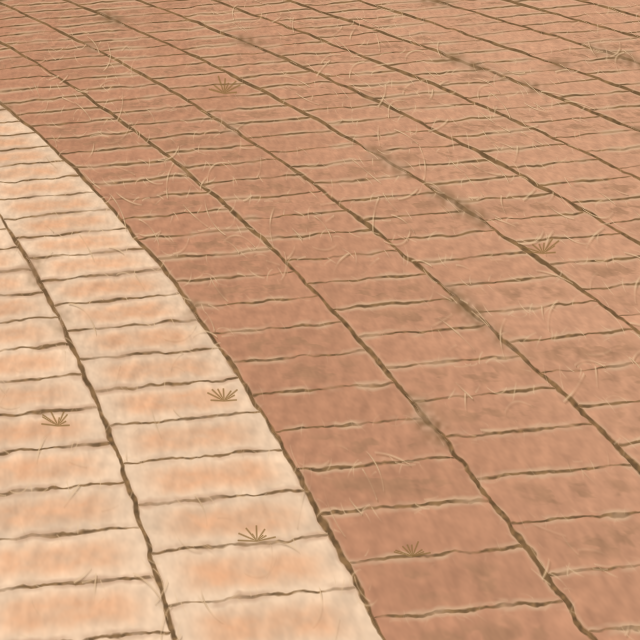
This texture is drawn by a WebGL 2 fragment shader. Its source:

```glsl
#version 300 es
precision highp float;
uniform vec2 u_resolution;
out vec4 outColor;

const float HORIZON = 0.539;
const float COLUMN_SCALE = 0.2116;
const float ROW_SCALE = 25.5;
const float ROW_TILT = 0.09;
const vec3 CLAY = vec3(0.77, 0.555, 0.43);
const vec3 CLAY_DARK = vec3(0.68, 0.49, 0.37);
const vec3 CLAY_SUN = vec3(0.86, 0.66, 0.525);
const vec3 PALE_RIM = vec3(0.94, 0.81, 0.68);
const vec3 PALE_BLUSH = vec3(0.90, 0.695, 0.54);
const vec3 JOINT = vec3(0.45, 0.34, 0.22);
const vec3 DUST = vec3(0.79, 0.64, 0.52);
const vec3 STRAW = vec3(0.90, 0.76, 0.60);
const vec3 DRY_GRASS = vec3(0.56, 0.43, 0.26);

float hash(vec2 p) {
  return fract(sin(dot(p, vec2(127.1, 311.7))) * 43758.5453);
}

float noise(vec2 p) {
  vec2 i = floor(p), f = fract(p);
  f = f * f * (3.0 - 2.0 * f);
  return mix(mix(hash(i), hash(i + vec2(1, 0)), f.x),
             mix(hash(i + vec2(0, 1)), hash(i + vec2(1, 1)), f.x), f.y);
}

float fbm(vec2 p) {
  return 0.55 * noise(p) + 0.3 * noise(p * 2.1 + 7.3) + 0.15 * noise(p * 4.3 + 2.9);
}

float band(float dist, float halfWidth, float soft) {
  return 1.0 - smoothstep(halfWidth - soft, halfWidth + soft, dist);
}

float segment(vec2 p, vec2 tip) {
  return length(p - tip * clamp(dot(p, tip) / dot(tip, tip), 0.0, 1.0));
}

// Position across the curved columns, counted from the pale border
float columnCoord(vec2 p, float depth) {
  float border = 0.4622 + 0.2834 * depth - 0.4607 / depth;
  return (p.x - border) / (COLUMN_SCALE * depth);
}

// Bent loose fibres, up to one per cell
float fibres(vec2 p, float density, float halfWidth, float soft) {
  float cover = 0.0;
  for (int y = -1; y <= 1; y++) {
    for (int x = -1; x <= 1; x++) {
      vec2 id = floor(p) + vec2(x, y);
      if (hash(id + 3.7) > density) continue;
      vec2 q = p - id - vec2(hash(id), hash(id + 19.1));
      float angle = (hash(id + 5.3) - 0.5) * 2.6;
      q = mat2(cos(angle), -sin(angle), sin(angle), cos(angle)) * q;
      q.y += (hash(id + 8.8) - 0.5) * 1.4 * q.x * q.x;
      float reach = max(abs(q.x) - 0.2 - 0.5 * hash(id + 2.2), 0.0);
      cover = max(cover, band(length(vec2(reach, q.y)), halfWidth, soft));
    }
  }
  return cover;
}

// Sparse fans of dry blades
float tufts(vec2 p, float scale, float soft) {
  vec2 id = floor(p * scale);
  if (hash(id + 41.0) > 0.35) return 0.0;
  vec2 q = p - (id + 0.3 + 0.4 * vec2(hash(id), hash(id + 6.0))) / scale;
  float cover = 0.0;
  for (int i = 0; i < 9; i++) {
    float angle = 3.14 * (float(i) + hash(id + float(i))) / 9.0;
    float size = 0.014 + 0.02 * hash(id - float(i));
    vec2 tip = size * vec2(cos(angle), -0.8 * sin(angle));
    cover = max(cover, band(segment(q, tip), 0.0012, soft));
  }
  return cover;
}

void main() {
  vec2 p = gl_FragCoord.xy / u_resolution;
  p.y = 1.0 - p.y;
  float pixel = 1.0 / u_resolution.y;
  float depth = p.y + HORIZON;

  // Uneven edges, then brick cells in perspective
  vec2 wobble = vec2(fbm(p * 32.0), fbm(p * 38.0 + 50.0)) - 0.5;
  vec2 q = p + wobble * 0.008 * depth;
  float rowDepth = q.y + ROW_TILT * q.x + HORIZON;
  float qDepth = q.y + HORIZON;
  float u = columnCoord(q, qDepth);
  float column = floor(u);
  float v = ROW_SCALE / rowDepth - 0.38 - 0.46 * column;
  vec2 brick = vec2(column, floor(v));
  vec2 f = vec2(fract(u), fract(v));
  vec2 inset = min(f, 1.0 - f);

  // Joint distances in canvas units
  float slope = 0.2834 + COLUMN_SCALE * u + 0.4607 / (qDepth * qDepth);
  float columnDist = inset.x * COLUMN_SCALE * qDepth / sqrt(1.0 + slope * slope);
  float rowDist = inset.y * rowDepth * rowDepth / ROW_SCALE;
  float jointDist = min(columnDist, rowDist);

  // Brick faces
  float tone = hash(brick);
  float mottling = fbm(vec2(u * 9.0, v * 4.0));
  float core = smoothstep(0.02, 0.28, inset.x) * smoothstep(0.04, 0.42, inset.y);
  float sun = smoothstep(0.25, 1.1, p.x + 0.35 - 0.75 * p.y);
  vec3 clay = mix(CLAY, CLAY_SUN, sun * 0.65);
  clay = mix(clay, CLAY_DARK, 0.35 * tone * (1.0 - 0.6 * sun));
  float stain = core * smoothstep(0.4, 0.7, mottling) * step(0.45, hash(brick + 9.0));
  clay = mix(clay, CLAY_DARK * vec3(0.94, 0.98, 0.98), stain * 0.65);
  vec3 pale = mix(PALE_RIM, PALE_BLUSH, core * (0.45 + 0.8 * mottling));
  pale *= 0.97 + 0.05 * tone;
  vec3 color = column < 0.0 ? pale : clay;

  // Raised grain
  vec2 grainPos = p * vec2(75.0, 125.0) / depth;
  float relief = fbm(grainPos) - fbm(grainPos + vec2(0.3, 0.4));
  color *= 1.0 + 0.16 * relief + 0.08 * (mottling - 0.5);

  // Dusty lips and dark broken joints
  float wear = fbm(p * 26.0 + 11.0);
  float lip = band(jointDist, 0.0055 * depth, 0.003 * depth);
  vec3 lipColor = column < 0.0 ? DUST : mix(DUST, STRAW, wear * 0.7);
  color = mix(color, lipColor, lip * smoothstep(0.25, 0.7, wear) * 0.75);
  float soft = 0.0008 * depth + 0.5 * pixel;
  float columnGap = band(columnDist, depth * (0.0012 + 0.0035 * wear), soft);
  float rowGap = band(rowDist, depth * (0.0005 + 0.0022 * wear), soft);
  float broken = mix(0.45, 1.0, smoothstep(0.3, 0.55, fbm(p * 19.0 + 31.0)));
  float gap = max(columnGap * 0.9, rowGap * broken * 0.85);
  color = mix(color, JOINT * (0.8 + 0.5 * noise(p * 150.0)), gap);

  // Soil clumps along the column joints
  float clump = smoothstep(0.64, 0.75, fbm(vec2(column + floor(f.x + 0.5), v * 0.5)));
  clump *= band(columnDist, 0.014 * depth, 0.012 * depth);
  color = mix(color, mix(JOINT, DUST, noise(p * 130.0)), clump * 0.6);

  // Loose straw gathered near joints
  float litter = smoothstep(0.42, 0.62, fbm(p * 8.0 + 4.0));
  float nearJoint = band(jointDist, 0.009 * depth, 0.008 * depth);
  vec2 strawPos = p * 26.0 / sqrt(depth);
  float softCell = 0.018 + 13.0 * pixel;
  float shade = fibres(strawPos - vec2(0.03, 0.06), 0.6, 0.025, softCell);
  float straw = fibres(strawPos, 0.6, 0.025, softCell);
  float fine = fibres(strawPos * 1.9 + 17.0, 0.75, 0.04, softCell * 1.9);
  float spread = litter * (0.25 + 0.75 * nearJoint);
  color = mix(color, JOINT, shade * spread * 0.35);
  color = mix(color, STRAW, max(straw * spread, fine * nearJoint * (0.25 + 0.5 * litter)) * 0.75);
  color = mix(color, DRY_GRASS, tufts(p, 4.0, pixel) * 0.8);

  outColor = vec4(color, 1.0);
}
```
